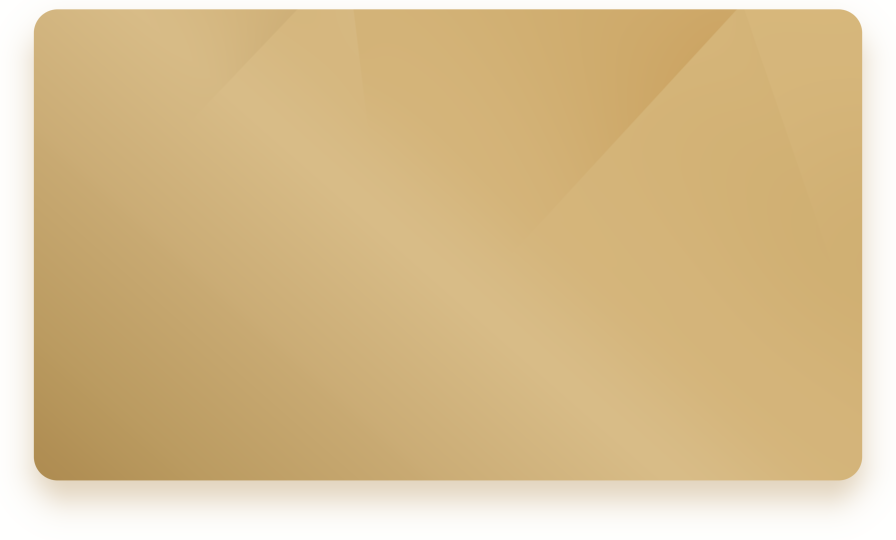
Reproduce this background procedurally as a Shadertoy shader.

```glsl
// Lengths are fractions of the canvas height
const float DESIGN_ASPECT = 512.0 / 308.0;
const vec2 CARD_CENTER = vec2(0.8312, 0.5465);
const vec2 CARD_HALF = vec2(0.7684, 0.4362);
const float CARD_RADIUS = 0.044;
const float SHADOW_DROP = 0.036;
const float SHADOW_SOFTNESS = 0.018;

const vec3 PAPER = vec3(1.0, 1.0, 0.997);
const vec3 SHADOW = vec3(0.875, 0.815, 0.72);
const vec3 BRONZE = vec3(0.685, 0.55, 0.32);
const vec3 OCHRE = vec3(0.725, 0.60, 0.37);
const vec3 SAND = vec3(0.79, 0.67, 0.455);
const vec3 CREST = vec3(0.847, 0.737, 0.53);
const vec3 GOLD = vec3(0.833, 0.708, 0.48);
const vec3 HONEY = vec3(0.82, 0.692, 0.453);
const vec3 PALE_GOLD = vec3(0.842, 0.717, 0.485);
const vec3 AMBER = vec3(0.795, 0.635, 0.378);

// Direction of the sheen, from the lower left to the upper right
const vec2 SHEEN_AXIS = vec2(0.66, 0.75);

// Upper and lower ends of the folds
const vec2 WEDGE_TOP = vec2(1.368, 0.983);
const vec2 WEDGE_TIP = vec2(0.920, 0.498);
const vec2 PANEL_TOP = vec2(1.381, 0.983);
const vec2 PANEL_TIP = vec2(1.576, 0.416);
const vec2 CREASE_TOP = vec2(0.552, 0.983);
const vec2 CREASE_TIP = vec2(0.325, 0.745);
const vec2 PLEAT_TOP = vec2(0.656, 0.983);
const vec2 PLEAT_TIP = vec2(0.688, 0.719);
const vec2 GLOW_CENTER = vec2(1.60, 0.62);

float roundedBox(vec2 p, vec2 halfSize, float radius) {
    vec2 q = abs(p) - halfSize + radius;
    return length(max(q, 0.0)) + min(max(q.x, q.y), 0.0) - radius;
}

// Diagonal metallic gradient
vec3 sheen(float s) {
    vec3 color = mix(BRONZE, OCHRE, smoothstep(0.12, 0.34, s));
    color = mix(color, SAND, clamp((s - 0.30) / 0.32, 0.0, 1.0));
    color = mix(color, CREST, clamp((s - 0.60) / 0.30, 0.0, 1.0));
    color = mix(color, GOLD, smoothstep(0.90, 1.13, s));
    color = mix(color, HONEY, smoothstep(1.13, 1.45, s));
    return mix(color, PALE_GOLD, smoothstep(1.45, 1.75, s));
}

// Shade on one side of a fold, fading away from it and toward its tip;
// positive reach shades the left side, negative reach the right side
float foldShade(vec2 p, vec2 top, vec2 tip, float reach, float pixel) {
    vec2 span = tip - top;
    vec2 along = normalize(span);
    float d = dot(p - top, vec2(along.y, -along.x)) * sign(reach);
    float t = dot(p - top, span) / dot(span, span);
    float side = smoothstep(-pixel, pixel, d);
    float falloff = exp(-max(d, 0.0) / abs(reach));
    return side * falloff * (1.0 - smoothstep(0.0, 1.0, t));
}

vec3 cardColor(vec2 p, float pixel) {
    vec3 color = sheen(dot(p, SHEEN_AXIS));

    // Soft warm glow at the right rim
    vec2 glow = (p - GLOW_CENTER) / vec2(0.20, 0.22);
    color = mix(color, HONEY - 0.012, 0.7 * exp(-dot(glow, glow)));

    // Large wedge
    color = mix(color, AMBER, 0.9 * foldShade(p, WEDGE_TOP, WEDGE_TIP, 0.22, pixel));
    color = mix(color, PALE_GOLD, 0.7 * foldShade(p, WEDGE_TOP, WEDGE_TIP, -0.20, pixel));

    // Right panel
    color = mix(color, HONEY, 0.45 * foldShade(p, PANEL_TOP, PANEL_TIP, 0.05, pixel));
    color = mix(color, PALE_GOLD, 0.8 * foldShade(p, PANEL_TOP, PANEL_TIP, -0.30, pixel));

    // Small facet between crease and pleat
    color = mix(color, CREST, 0.55 * foldShade(p, PLEAT_TOP, PLEAT_TIP, 0.12, pixel));
    color = mix(color, HONEY, 0.35 * foldShade(p, PLEAT_TOP, PLEAT_TIP, -0.15, pixel));
    color = mix(color, SAND, 0.6 * foldShade(p, CREASE_TOP, CREASE_TIP, 0.09, pixel));
    return color;
}

void mainImage(out vec4 fragColor, in vec2 fragCoord) {
    vec2 p = fragCoord / iResolution.xy * vec2(DESIGN_ASPECT, 1.0);
    float pixel = 1.0 / iResolution.y;

    // Dropped shadow
    vec2 fromCard = p - CARD_CENTER;
    float shadowDist = roundedBox(fromCard + vec2(0.0, SHADOW_DROP), CARD_HALF, 0.07);
    float shadow = 1.0 / (1.0 + exp(clamp(shadowDist / SHADOW_SOFTNESS, -30.0, 30.0)));
    vec3 color = mix(PAPER, SHADOW, shadow);

    // Card
    float cardDist = roundedBox(fromCard, CARD_HALF, CARD_RADIUS);
    float cover = 1.0 - smoothstep(-0.7 * pixel, 0.7 * pixel, cardDist);
    color = mix(color, cardColor(p, pixel), cover);

    fragColor = vec4(color, 1.0);
}
```
